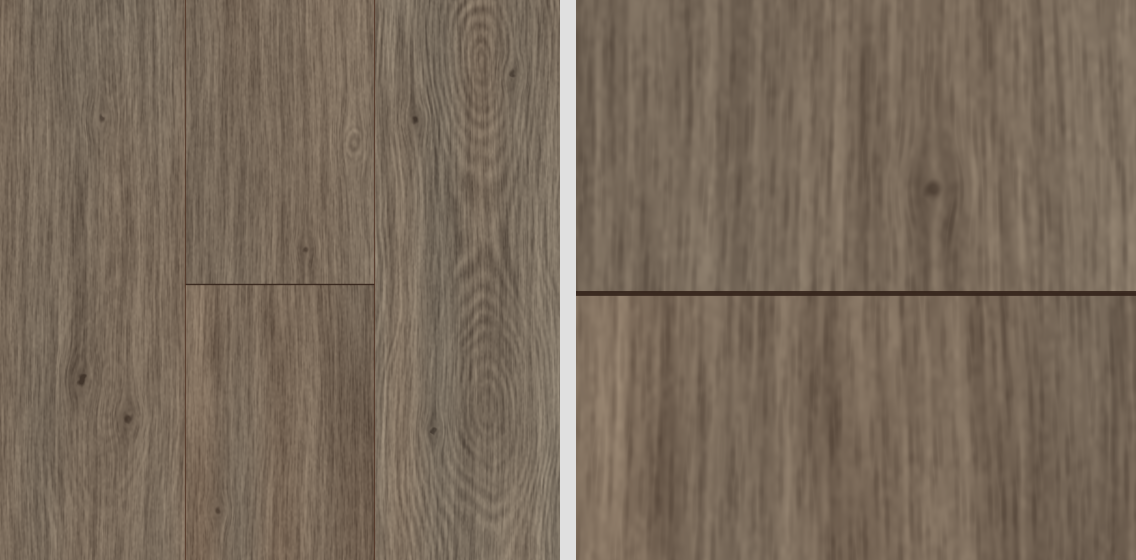
Left, the full canvas; right, a detail of the centre.
A Shadertoy shader for this texture:

```glsl
// Brown-grey wood floor: three wide upright planks, the middle one cut by a butt joint.
// Grain is long staggered noise with fine sine rings that arch around plank hearts and
// part around knots. Cellular pores, dark smudges and thin seams lie on top.

const float SEAM_LEFT = 0.331;
const float SEAM_RIGHT = 0.669;
const float JOINT_Y = 0.492;
const float SEAM_HALF = 0.0010;
const float JOINT_HALF = 0.0014;
const vec3 WOOD_DARK = vec3(0.33, 0.28, 0.235);
const vec3 WOOD_LIGHT = vec3(0.61, 0.55, 0.475);
const vec3 WARM_TINT = vec3(0.024, -0.003, -0.016);
const vec3 SEAM_COLOR = vec3(0.33, 0.21, 0.15);
const vec3 JOINT_COLOR = vec3(0.20, 0.135, 0.10);
// Per plank: left, lower middle, upper middle, right
const vec4 PLANK_TONE = vec4(0.57, 0.55, 0.58, 0.60);
const vec4 PLANK_WARMTH = vec4(0.1, 0.3, 0.0, -0.2);
const vec4 RING_STRENGTH = vec4(0.07, 0.03, 0.03, 0.17);
const float HEART_SHIFT = 0.03;    // heart offset from the plank centre
const float HEART_Y = 0.27;
const float HEART_PERIOD = 0.62;
const float HEART_ARCH = 0.085;    // how strongly rings close around a heart
const float RING_FREQ = 100.0;
const vec2 EYE = vec2(0.633, 0.743);
const vec2 EYE_SIZE = vec2(0.016, 0.025);
const int KNOTS_PER_PLANK = 3;
const float PI = 3.14159;

float hash(vec2 p) {
    vec3 q = fract(vec3(p.xyx) * 0.1031);
    q += dot(q, q.yzx + 33.33);
    return fract((q.x + q.y) * q.z);
}

float fiber(float i, float y) {
    y += 31.0 * hash(vec2(i, 7.0));
    float j = floor(y);
    return mix(hash(vec2(i, j)), hash(vec2(i, j + 1.0)), smoothstep(0.0, 1.0, y - j));
}

// Value noise whose columns are staggered, so no rows show; centred on zero
float noise(vec2 p) {
    float i = floor(p.x);
    return mix(fiber(i, p.y), fiber(i + 1.0, p.y), smoothstep(0.0, 1.0, p.x - i)) - 0.5;
}

// Distance to the nearest jittered cell point
float cellular(vec2 p) {
    float nearest = 2.0;
    for (int k = 0; k < 9; k++) {
        vec2 c = floor(p) + vec2(k % 3 - 1, k / 3 - 1);
        nearest = min(nearest, length(p - c - vec2(hash(c), hash(c + 57.0))));
    }
    return nearest;
}

// Pulls grain lines apart around a knot
float partGrain(vec2 p, vec2 knot, vec2 size) {
    vec2 d = (p - knot) / (size * vec2(1.6, 2.2));
    return -0.75 * (p.x - knot.x) * exp(-dot(d, d));
}

float woodTone(vec2 p, int id, float column) {
    float seed = float(id) * 17.3, center = (column + 0.5) / 3.0;
    // Slow wander of the grain from layered sines
    vec2 g = p;
    g.x += 0.004 * sin(5.0 * p.y + 9.0 * p.x + seed) + 0.0012 * sin(17.0 * p.y - 21.0 * p.x + seed);
    g.x += partGrain(p, EYE, EYE_SIZE);
    // Small scattered knots
    float knotShade = 0.0;
    for (int i = 0; i < KNOTS_PER_PLANK; i++) {
        vec2 key = vec2(float(i) * 7.0 + 3.0, seed);
        vec2 knot = vec2(center + 0.26 * (hash(key) - 0.5), 0.04 + 0.92 * hash(key + 11.0));
        float radius = mix(0.005, 0.010, hash(key + 23.0));
        vec2 d = (p - knot) / vec2(radius, 1.3 * radius) + 0.7 * noise(p * 130.0);
        g.x += partGrain(p, knot, vec2(2.0 * radius));
        knotShade += 0.45 * (1.0 - smoothstep(0.3, 1.1, length(d)));
        knotShade += 0.12 * exp(-0.12 * dot(d, d * vec2(1.0, 0.2)));
    }
    // Fine rings nested around hearts that recur along the plank
    float phase = PI * (p.y - HEART_Y - 0.21 * float(3 - id)) / HEART_PERIOD;
    float ring = length(vec2(g.x - center - HEART_SHIFT, HEART_ARCH * sin(phase)));
    ring += 0.022 * noise(p * vec2(13.0, 6.0) + seed) + 0.004 * noise(p * vec2(50.0, 22.0));
    float ringLine = sin(2.0 * PI * RING_FREQ * ring) * (0.6 + noise(p * vec2(35.0, 9.0)));
    ringLine += noise(vec2(ring * 230.0, 3.0 * p.y + seed));
    // Streaks from broad to fine
    float tone = PLANK_TONE[id] + RING_STRENGTH[id] * ringLine;
    tone += 0.22 * noise(vec2(11.0 * g.x, 1.3 * p.y) + seed);
    tone += 0.16 * noise(vec2(45.0 * g.x, 1.8 * p.y) + seed);
    tone += 0.26 * noise(vec2(140.0 * g.x, 3.0 * p.y) + seed);
    tone += 0.34 * noise(vec2(275.0 * g.x, 12.0 * p.y) + seed);
    tone += 0.15 * noise(p * vec2(300.0, 170.0));
    // Pores and long dark smudges
    float pore = 1.0 - smoothstep(0.1, 0.45, cellular(vec2(190.0 * g.x, 20.0 * p.y) + seed));
    float smudge = smoothstep(0.2, 0.48, noise(vec2(28.0 * g.x, 4.0 * p.y) + seed + 5.0));
    tone -= 0.15 * pore + 0.14 * smudge + knotShade;
    // Ringed eye knot
    float e = length((p - EYE) / EYE_SIZE) + 0.25 * noise(p * 60.0);
    return tone + 0.24 * sin(9.0 * e) * exp(-0.8 * e * e) - 0.28 * exp(-7.0 * e * e);
}

float lineCover(float d, float halfWidth, float pixel) {
    return 1.0 - smoothstep(halfWidth - 0.5 * pixel, halfWidth + 0.5 * pixel, d);
}

void mainImage(out vec4 fragColor, in vec2 fragCoord) {
    vec2 p = fragCoord / iResolution.xy;
    float pixel = 1.0 / min(iResolution.x, iResolution.y);
    float column = step(SEAM_LEFT, p.x) + step(SEAM_RIGHT, p.x);
    int id = column < 0.5 ? 0 : column > 1.5 ? 3 : p.y < JOINT_Y ? 1 : 2;
    vec3 color = mix(WOOD_DARK, WOOD_LIGHT, clamp(woodTone(p, id, column), -0.25, 1.1));
    color += WARM_TINT * (noise(vec2(14.0, 2.0) * p + float(id) * 9.0) + PLANK_WARMTH[id]);
    // Seams
    float seam = min(abs(p.x - SEAM_LEFT), abs(p.x - SEAM_RIGHT));
    float joint = id == 1 || id == 2 ? abs(p.y - JOINT_Y) : 1.0;
    color = mix(color, JOINT_COLOR, 0.9 * lineCover(joint, JOINT_HALF, pixel));
    color = mix(color, SEAM_COLOR, 0.85 * lineCover(seam, SEAM_HALF, pixel));
    fragColor = vec4(color, 1.0);
}
```
